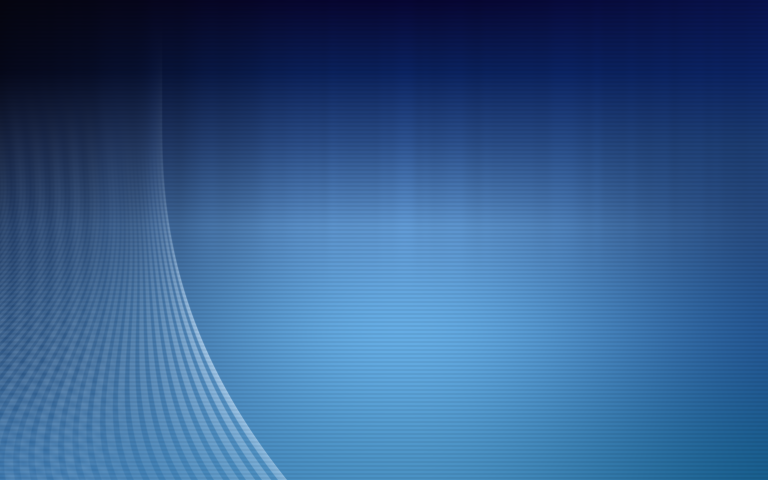
A WebGL 1 fragment shader for this background:

```glsl
precision highp float;

uniform vec2 u_resolution;

float hash(float n) {
    n = fract(n * 0.1031);
    n *= n + 33.33;
    n *= n + n;
    return fract(n);
}

float valueNoise(float x) {
    float cell = floor(x);
    return mix(hash(cell), hash(cell + 1.0), smoothstep(0.0, 1.0, x - cell));
}

float ramp(float start, float end, float x) {
    return clamp((x - start) / (end - start), 0.0, 1.0);
}

// Horizontal gradient through three colours
vec3 rowColor(float x, vec3 left, vec3 centre, vec3 right) {
    vec3 color = mix(left, centre, smoothstep(-0.04, 0.52, x));
    return mix(color, right, smoothstep(0.52, 1.08, x));
}

// Repeating band that starts at each whole number and covers "duty" of it
float stripe(float s, float duty, float blur) {
    float d = abs(fract(s - 0.5 * duty + 0.5) - 0.5);
    return 1.0 - smoothstep(0.5 * duty - blur, 0.5 * duty + blur, d);
}

// Rows of the backdrop, blended from the top downwards
vec3 backdrop(float x, float depth) {
    vec3 top = rowColor(x, vec3(0.02, 0.02, 0.06), vec3(0.025, 0.02, 0.19), vec3(0.03, 0.07, 0.29));
    vec3 navy = rowColor(x, vec3(0.02, 0.03, 0.10), vec3(0.04, 0.13, 0.36), vec3(0.04, 0.13, 0.37));
    vec3 dusk = rowColor(x, vec3(0.08, 0.13, 0.25), vec3(0.17, 0.31, 0.54), vec3(0.10, 0.22, 0.42));
    vec3 haze = rowColor(x, vec3(0.12, 0.22, 0.38), vec3(0.36, 0.57, 0.79), vec3(0.13, 0.26, 0.46));
    vec3 glow = rowColor(x, vec3(0.15, 0.30, 0.48), vec3(0.39, 0.66, 0.87), vec3(0.12, 0.31, 0.54));
    vec3 base = rowColor(x, vec3(0.22, 0.45, 0.66), vec3(0.28, 0.55, 0.74), vec3(0.08, 0.35, 0.53));
    vec3 color = mix(top, navy, ramp(0.0, 0.15, depth));
    color = mix(color, dusk, ramp(0.15, 0.30, depth));
    color = mix(color, haze, ramp(0.30, 0.47, depth));
    color = mix(color, glow, smoothstep(0.42, 0.72, depth));
    return mix(color, base, smoothstep(0.66, 1.05, depth));
}

// Right boundary of the veil, sweeping outwards near the bottom
float veilEdge(float depth) {
    return 0.211 + 0.316 * pow(max(depth - 0.25, 0.0), 2.3);
}

// Strands fanning out from a narrow waist
float fan(float inset, float depth, float pixel) {
    float spacing = 0.005 + 0.017 * pow(smoothstep(0.35, 1.1, depth), 1.4);
    float s = inset / spacing;
    float strands = stripe(s, 0.58, min(pixel / spacing, 0.28));
    float falloff = 0.10 + 0.46 * exp(-max(s, 0.0) * 0.24);
    float lit = smoothstep(0.28, 0.74, depth) * (1.0 - 0.30 * smoothstep(0.78, 1.0, depth));
    return strands * falloff * lit;
}

// Soft crossing folds on the far left
float folds(vec2 p, float depth) {
    float bend = depth - 0.5;
    float upright = stripe((p.x + 0.16 * bend * bend) * 42.0, 0.5, 0.25);
    float diagonal = stripe((depth - 0.75 * p.x - 1.6 * p.x * p.x) * 38.0, 0.5, 0.25);
    float rising = stripe((depth + 0.9 * p.x) * 32.0, 0.5, 0.25);
    float uprightFade = smoothstep(0.15, 0.5, depth) * (1.0 - 0.6 * smoothstep(0.65, 0.9, depth));
    float crossFade = smoothstep(0.52, 0.82, depth);
    float sideFade = 1.0 - smoothstep(0.08, 0.21, p.x);
    return sideFade * (0.065 * upright * uprightFade
        + crossFade * (0.06 * diagonal + 0.035 * rising));
}

void main() {
    vec2 p = gl_FragCoord.xy / u_resolution;
    float depth = 1.0 - p.y;
    float pixel = 1.0 / u_resolution.x;
    vec3 color = backdrop(p.x, depth);

    // Faint vertical streaks in the upper half
    float streaks = valueNoise(p.x * 34.0) + 0.5 * valueNoise(p.x * 90.0) - 0.75;
    color *= 1.0 + 0.09 * streaks * (1.0 - smoothstep(0.3, 0.65, depth));

    // Translucent veil with its fan and outline
    float inset = veilEdge(depth) - p.x;
    float inside = smoothstep(-pixel, pixel, inset);
    float mist = 0.045 * smoothstep(0.1, 0.4, depth) * exp(-max(inset, 0.0) * 5.0);
    float outline = 0.10 * exp(-max(inset, 0.0) * 140.0) * smoothstep(0.02, 0.35, depth);
    float veil = mist + outline + fan(inset, depth, pixel) + folds(p, depth);
    color = mix(color, vec3(0.76, 0.86, 0.95), clamp(inside * veil, 0.0, 1.0));

    // Fine horizontal scan lines
    float scan = cos(6.2831853 * 120.0 * p.y);
    color *= 1.0 + 0.045 * scan;

    gl_FragColor = vec4(clamp(color, 0.0, 1.0), 1.0);
}
```
